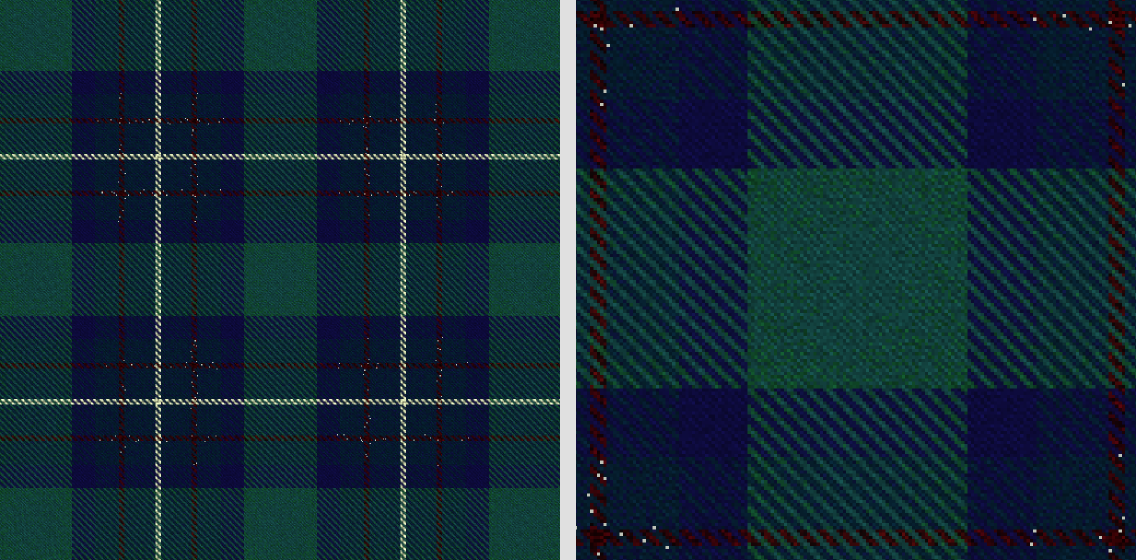
Left, the full canvas; right, a detail of the centre.
Write a Shadertoy shader that draws this pattern.

```glsl
// Dark green and navy tartan in twill weave, with red and cream lines.

float hash(vec2 p) {
    return fract(sin(dot(p, vec2(127.1, 311.7))) * 43758.5453);
}

// Distance in threads from the nearest cream line, mirrored every 224 threads
float settDistance(float thread) {
    return abs(mod(thread - 256.0, 224.0) - 112.0);
}

// Dye of a thread at distance d, mottled by a random grain
vec3 yarn(float d, float grain) {
    vec3 navy = vec3(0.05, 0.04, 0.23);
    vec3 ink = mix(vec3(0.02, 0.11, 0.17), vec3(0.04, 0.06, 0.21), step(0.7, grain));
    // Leaf green at the rim of the broad band, teal towards its middle
    float teal = smoothstep(70.0, 104.0, d);
    vec3 green = mix(vec3(0.06, 0.28, 0.15), vec3(0.07, 0.25, 0.24),
                     step(grain, 0.35 + 0.55 * teal));

    vec3 color = d < 57.5 ? ink : d < 78.5 ? navy : green;
    if (abs(d - 33.0) < 2.5) color = vec3(0.23, 0.01, 0.02) * (0.2 + 1.1 * grain);
    // Cream line: two bright outer strands around a dim seam
    if (d < 2.5) color = vec3(0.88, 0.91, 0.72) * (d < 0.5 ? 0.45 : 1.0);
    return color;
}

vec3 cloth(vec2 uv) {
    vec2 thread = floor(uv * 512.0);
    vec2 d = vec2(settDistance(thread.x), settDistance(thread.y));
    float grain = hash(thread);

    // Three-over-three twill, with ribs falling to the right
    float rib = mod(thread.x + thread.y, 6.0);
    vec3 warp = yarn(d.x, grain);
    vec3 weft = yarn(d.y, grain);
    vec3 color = rib < 3.0 ? mix(warp, weft, 0.08) : mix(weft, warp, 0.08);

    // Bright middle and shaded ends of each float, with random wear
    float middle = 1.0 - abs(mod(rib, 3.0) - 1.0);
    color *= (0.9 + 0.25 * middle) * (0.8 + 0.4 * hash(thread + 91.0));

    // Sparse pale flecks beside the red lines, away from the green bands
    vec2 redGap = abs(d - 33.0);
    bool nearRed = min(redGap.x, redGap.y) < 4.0;
    if (nearRed && max(d.x, d.y) < 61.0 && hash(thread + 37.0) > 0.975)
        color = vec3(0.75, 0.77, 0.72);
    return color;
}

void mainImage(out vec4 fragColor, in vec2 fragCoord) {
    // Average a 2 by 2 grid of samples to smooth the thread edges
    vec3 color = vec3(0.0);
    for (int y = 0; y < 2; y++)
        for (int x = 0; x < 2; x++)
            color += cloth((fragCoord + 0.5 * vec2(x, y) - 0.25) / iResolution.y);
    fragColor = vec4(color / 4.0, 1.0);
}
```
